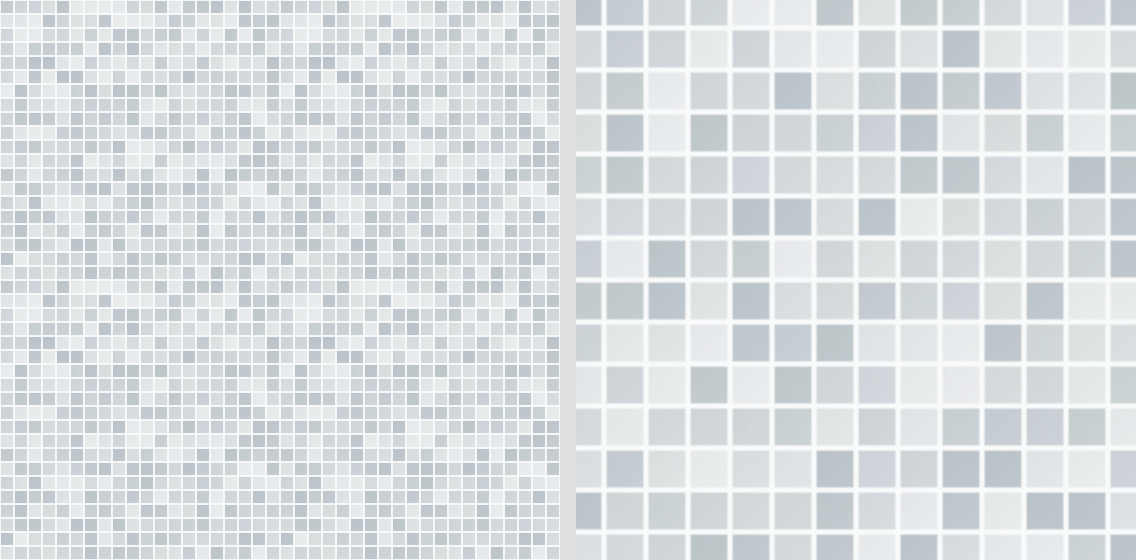
Left: the whole. Right: its middle third, enlarged.
Give the GLSL for this pattern, as a three.js fragment shader.

```glsl
// Pale grey-blue square mosaic tiles with white grout and random shades.
varying vec2 vUv;

const float TILES = 40.0;          // tiles across and up
const float BLOCK = 20.0;          // tiles before the shades recur
const float GROUT_WIDTH = 0.125;   // share of a tile pitch
const float EDGE_SOFTNESS = 0.04;  // half width of the edge blend
const float CORNER_RADIUS = 0.03;
const float GRAIN_CELLS = 16.0;    // grain cells across one tile
const float GRAIN_STRENGTH = 0.008;
const float SHEEN_STRENGTH = 0.012;
const float TINT_STRENGTH = 0.012;

const vec3 GROUT = vec3(0.975, 0.980, 0.982);
const vec3 TILE_DARK = vec3(0.738, 0.772, 0.792);
const vec3 TILE_MID = vec3(0.815, 0.838, 0.850);
const vec3 TILE_LIGHT = vec3(0.912, 0.922, 0.928);
const vec3 TINT_AXIS = vec3(-0.3, -0.6, 1.0);  // greenish to bluish

float hash(vec2 p) {
  vec3 q = fract(p.xyx * 0.1031);
  q += dot(q, q.yzx + 33.33);
  return fract((q.x + q.y) * q.z);
}

// Signed distance to a rounded square centred on the origin.
float roundedSquare(vec2 p, float halfSize, float radius) {
  vec2 d = abs(p) - halfSize + radius;
  return length(max(d, 0.0)) + min(max(d.x, d.y), 0.0) - radius;
}

// Dark, middle and light shades along one ramp, with a slight hue shift.
vec3 tileColor(vec2 id) {
  float shade = hash(id + 7.0);
  float tint = hash(id + 61.0) - 0.5;
  vec3 color = mix(TILE_DARK, TILE_MID, smoothstep(0.0, 0.5, shade));
  color = mix(color, TILE_LIGHT, smoothstep(0.45, 1.0, shade));
  return color + TINT_STRENGTH * tint * TINT_AXIS;
}

void main() {
  vec2 grid = vUv * TILES;
  vec2 id = mod(floor(grid), BLOCK);
  vec2 local = fract(grid) - 0.5;

  // Tile face: shade, faint diagonal sheen and fine grain.
  vec2 grainId = mod(floor(grid * GRAIN_CELLS), BLOCK * GRAIN_CELLS);
  vec3 face = tileColor(id);
  face += SHEEN_STRENGTH * (local.x - local.y);
  face += GRAIN_STRENGTH * (hash(grainId + 131.0) - 0.5);

  // Grout between the tiles, centred on the grid lines.
  float d = roundedSquare(local, 0.5 - 0.5 * GROUT_WIDTH, CORNER_RADIUS);
  float groutMask = smoothstep(-EDGE_SOFTNESS, EDGE_SOFTNESS, d);

  gl_FragColor = vec4(mix(face, GROUT, groutMask), 1.0);
}
```
